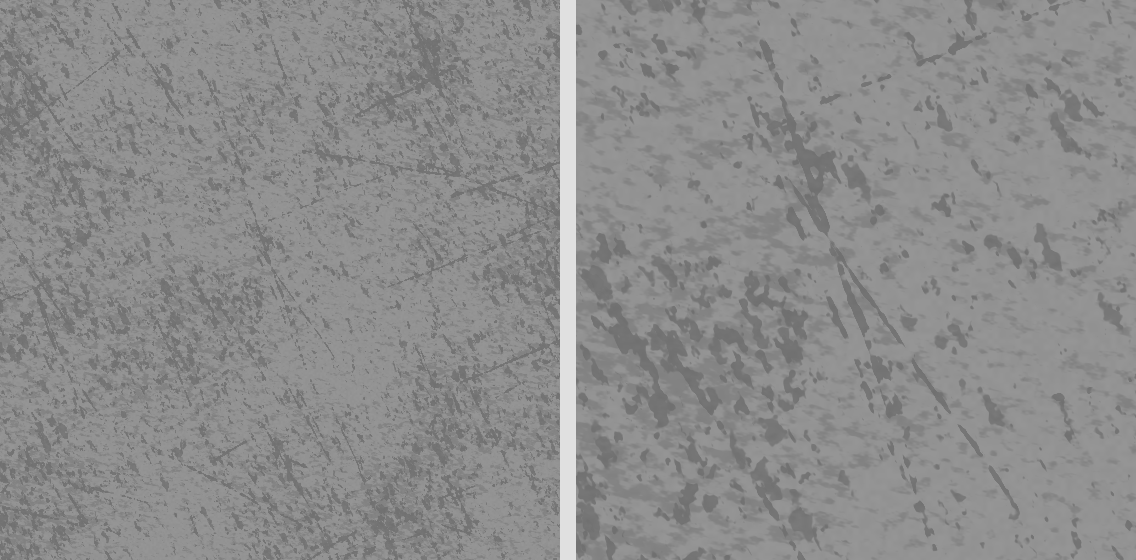
Left, the full canvas; right, a detail of the centre.
This texture is drawn by a three.js fragment shader. Its source:

```glsl
// Worn grey metal: a pale sheet with hazy grain, ragged specks and slanted chips.
// Broad wear (layered sines) shifts the threshold of speck noise, cellular noise
// makes the chips, and a loop of broken line segments adds the scratches.

#define LIGHT vec3(0.577)
#define MID vec3(0.512)
#define DARK vec3(0.435)
#define SPECK_FREQ 125.0
#define SPECK_LEVEL 0.685
#define WEAR_GAIN 0.13
#define CHIP_GRID vec2(30.0, 75.0)
#define SCRATCHES 95
#define STEEP -1.08
#define SHALLOW -0.30
#define RISING 0.45

varying vec2 vUv;

float hash(vec2 p) {
  vec3 q = fract(p.xyx * 0.1031);
  q += dot(q, q.yzx + 33.33);
  return fract((q.x + q.y) * q.z);
}

vec2 hash2(vec2 p) {
  return vec2(hash(p), hash(p + 57.3));
}

vec2 rotate(vec2 p, float angle) {
  float c = cos(angle), s = sin(angle);
  return vec2(c * p.x + s * p.y, c * p.y - s * p.x);
}

float noise(vec2 p) {
  vec2 cell = floor(p), f = fract(p);
  f = f * f * (3.0 - 2.0 * f);
  float low = mix(hash(cell), hash(cell + vec2(1.0, 0.0)), f.x);
  float high = mix(hash(cell + vec2(0.0, 1.0)), hash(cell + 1.0), f.x);
  return mix(low, high, f.y);
}

// Three octaves, scaled to stay within 0..1
float grain(vec2 p) {
  return (noise(p) + 0.6 * noise(p * 2.03 + 17.0) + 0.36 * noise(p * 4.1 + 41.0)) / 1.96;
}

// Broad worn patches, stronger toward the left and right sides
float wear(vec2 p) {
  float side = abs(2.0 * p.x - 1.0);
  vec2 q = p * 8.0 + 1.6 * vec2(noise(p * 9.0), noise(p * 9.0 + 31.0));
  float sum = 0.0, amp = 0.55;
  for (int i = 0; i < 5; i++) {
    sum += amp * sin(q.x + 1.3) * sin(q.y + 0.4);
    q = rotate(q, 0.9) * 1.75 + 2.1;
    amp *= 0.72;
  }
  return sum + 0.5 * side * side - 0.15;
}

// Cellular chips: jittered points with mostly tiny radii, stretched along the slant
float chips(vec2 p, float worn) {
  vec2 q = rotate(p, STEEP) * CHIP_GRID;
  q += 0.9 * (vec2(grain(p * 110.0), grain(p * 110.0 + 71.0)) - 0.5);
  vec2 cell = floor(q);
  float cover = 0.0;
  for (int y = -1; y <= 1; y++) {
    for (int x = -1; x <= 1; x++) {
      vec2 id = cell + vec2(float(x), float(y));
      float radius = 0.5 * pow(hash(id + 9.7), 4.0) + 0.1 * worn - 0.06;
      float d = length(q - id - hash2(id));
      cover = max(cover, 1.0 - smoothstep(radius - 0.06, radius + 0.06, d));
    }
  }
  return cover;
}

// Scratch strength: x is the thin line, y the scuffed strip around it
vec2 scratches(vec2 p) {
  vec2 mark = vec2(0.0);
  p += 0.004 * vec2(noise(p * 22.0), noise(p * 22.0 + 13.0));
  for (int i = 0; i < SCRATCHES; i++) {
    vec2 id = vec2(float(i) * 3.7 + 1.0, 8.3);
    float family = hash(id);
    float angle = family < 0.58 ? STEEP : (family < 0.8 ? SHALLOW : RISING);
    angle += 0.4 * (hash(id + 2.0) - 0.5);
    vec2 q = rotate(p - hash2(id + 5.0), angle);
    float reach = 0.04 + 0.24 * pow(hash(id + 11.0), 2.5);
    q.y += 0.25 * (hash(id + 19.0) - 0.5) * q.x * q.x;
    float fade = 1.0 - smoothstep(0.5, 1.0, abs(q.x) / reach);
    float force = fade * (0.55 + 0.65 * hash(id + 23.0));
    float width = 0.0005 + 0.0012 * hash(id + 29.0);
    float line = 1.0 - smoothstep(width, width + 0.0016, abs(q.y));
    mark = max(mark, force * vec2(line, exp(-abs(q.y) / 0.007)));
  }
  return mark;
}

void main() {
  vec2 p = vUv;
  float worn = wear(p);
  vec2 mark = scratches(p);

  // Streaky haze of fine grain
  float streak = grain(rotate(p, -0.2) * vec2(110.0, 210.0) + 7.0);
  float haze = smoothstep(0.45, 0.72, streak + 1.1 * WEAR_GAIN * worn + 0.06 * mark.y);

  // Ragged dark specks, gathered by wear and scratches
  float specks = grain(rotate(p, STEEP) * SPECK_FREQ * vec2(0.75, 1.15));
  specks += WEAR_GAIN * worn + 0.24 * mark.x + 0.06 * mark.y;
  float dark = smoothstep(SPECK_LEVEL - 0.04, SPECK_LEVEL + 0.05, specks);
  dark = max(dark, 0.9 * chips(p, worn + 0.6 * mark.y));

  vec3 color = mix(LIGHT, MID, haze);
  color = mix(color, DARK, 0.85 * dark);
  color += 0.02 * (noise(p * 300.0) - 0.5);
  gl_FragColor = vec4(color, 1.0);
}
```
